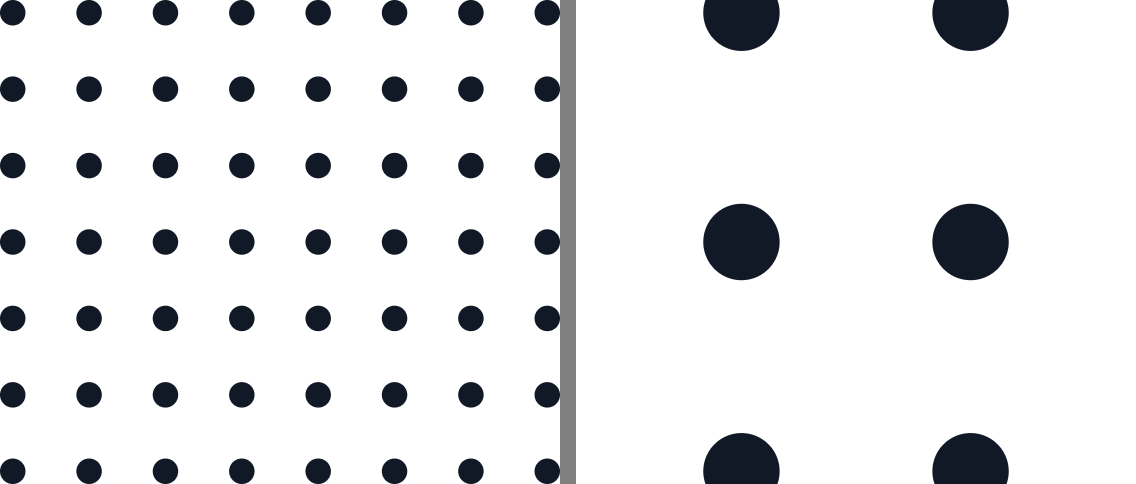
Left: the whole. Right: its middle third, enlarged.
Write a Shadertoy shader that draws this pattern.

```glsl
// Regular grid of dark round dots on white, with the outer dots touching the canvas edges.

#define COLUMNS 8.0
#define ROWS 7.0
#define PITCH 3.0        // centre spacing, in dot diameters
#define DOT_RADIUS 0.5   // in dot diameters
#define DOT_COLOR vec3(0.067, 0.098, 0.153)
#define PAPER_COLOR vec3(1.0)

// Signed distance to the nearest dot of the endless grid
float dotGrid(vec2 p) {
    vec2 cell = mod(p - DOT_RADIUS + 0.5 * PITCH, PITCH) - 0.5 * PITCH;
    return length(cell) - DOT_RADIUS;
}

void mainImage(out vec4 fragColor, in vec2 fragCoord) {
    // Canvas measured in dot diameters, from first dot edge to last dot edge
    vec2 extent = (vec2(COLUMNS, ROWS) - 1.0) * PITCH + 2.0 * DOT_RADIUS;
    vec2 p = fragCoord / iResolution.xy * extent;

    // Edge smoothing over one pixel
    float pixel = extent.y / iResolution.y;
    float coverage = clamp(0.5 - dotGrid(p) / pixel, 0.0, 1.0);

    fragColor = vec4(mix(PAPER_COLOR, DOT_COLOR, coverage), 1.0);
}
```
